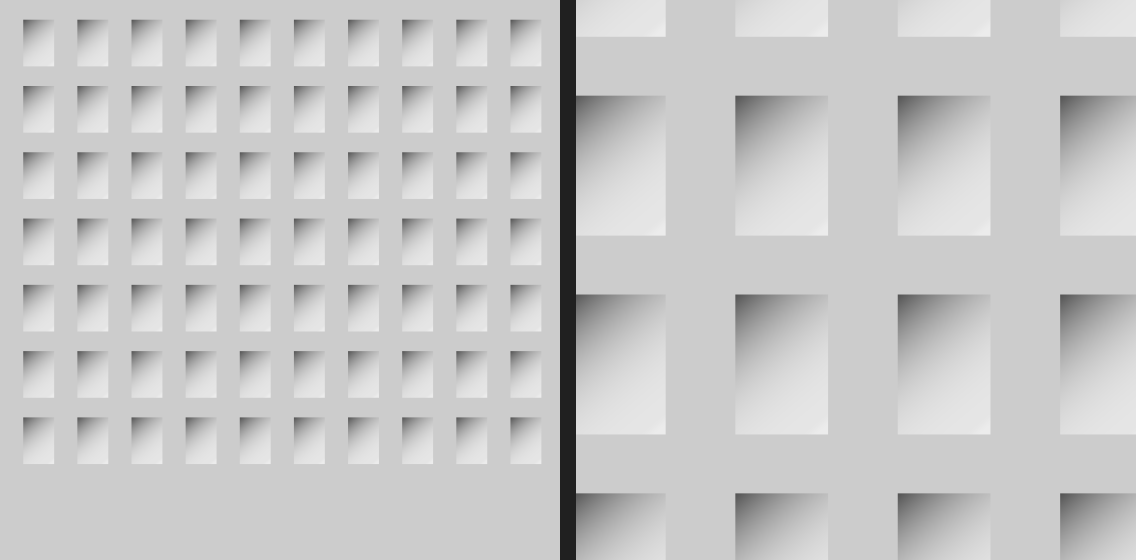
Left, the full canvas; right, a detail of the centre.
Reproduce this pattern procedurally as a WebGL 1 fragment shader.

```glsl
precision highp float;

uniform vec2 u_resolution;

const vec2 GRID_COUNT = vec2(10.0, 7.0);
const vec2 GRID_START = vec2(0.0415, 0.0352);   // left and top margins
const vec2 GRID_PITCH = vec2(0.09667, 0.11836);
const vec2 TILE_SIZE = vec2(0.0552, 0.0833);
const float WALL_GREY = 0.80;
const float SHADOW_GREY = 0.32;
const float LIGHT_GREY = 0.90;
const float GLINT_LIFT = 0.025;
const float GRADIENT_ANGLE = 0.873;             // radians below horizontal

// Antialiased coverage of a rectangle with one corner at zero.
float rectCoverage(vec2 p, vec2 size, vec2 pixel) {
  vec2 inset = min(p, size - p);
  vec2 cover = clamp(inset / pixel + 0.5, 0.0, 1.0);
  return cover.x * cover.y;
}

// Position along a slanted gradient, 0 to 1 between opposite corners.
float slantedRamp(vec2 p, vec2 size, float angle) {
  vec2 direction = vec2(cos(angle), sin(angle));
  return clamp(dot(p, direction) / dot(size, direction), 0.0, 1.0);
}

// Steep shadow easing into a pale plateau, with a brighter far corner.
float tileGrey(float t) {
  float remaining = 1.0 - t;
  float eased = 1.0 - remaining * remaining * remaining;
  float glint = GLINT_LIFT * smoothstep(0.90, 0.96, t);
  return mix(SHADOW_GREY, LIGHT_GREY, eased) + glint;
}

void main() {
  vec2 pixel = 1.0 / u_resolution;
  vec2 uv = gl_FragCoord.xy * pixel;
  vec2 fromTop = vec2(uv.x, 1.0 - uv.y);

  // Centre each tile in its repeat so its edges stay clear of the seams.
  vec2 gap = 0.5 * (GRID_PITCH - TILE_SIZE);
  vec2 grid = (fromTop - GRID_START + gap) / GRID_PITCH;
  vec2 cell = clamp(floor(grid), vec2(0.0), GRID_COUNT - 1.0);
  vec2 local = (grid - cell) * GRID_PITCH - gap;

  float coverage = rectCoverage(local, TILE_SIZE, pixel);
  float ramp = slantedRamp(local, TILE_SIZE, GRADIENT_ANGLE);
  float grey = mix(WALL_GREY, tileGrey(ramp), coverage);
  gl_FragColor = vec4(vec3(grey), 1.0);
}
```
